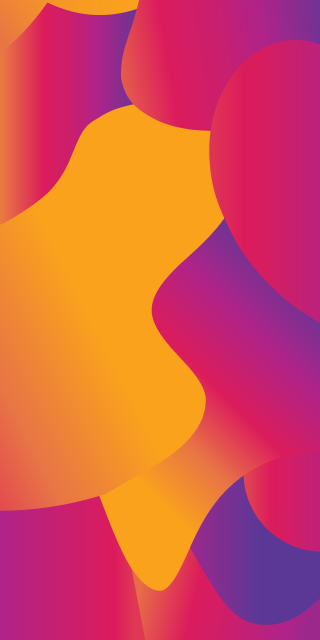
This background is drawn by a Shadertoy shader. Its source:

```glsl
const vec3 AMBER   = vec3(0.98, 0.635, 0.11);
const vec3 SALMON  = vec3(0.91, 0.46, 0.27);
const vec3 CRIMSON = vec3(0.86, 0.11, 0.36);
const vec3 MAGENTA = vec3(0.68, 0.14, 0.54);
const vec3 VIOLET  = vec3(0.36, 0.22, 0.59);

const vec2 CANVAS = vec2(1.0, 2.0);
const vec2 DROP_CENTER = vec2(0.924, 1.531);
const vec2 DROP_RADII  = vec2(0.270, 0.344);
const vec2 DISC_CENTER = vec2(1.008, 0.523);
const float DISC_RADIUS = 0.247;

// Parabolic edges: apex x, apex y, curvature
const vec3 BLOB_BASE = vec3(0.0, 0.404, 0.48);
const vec3 CAP_EDGE  = vec3(0.3125, 1.953, 1.45);
const vec3 CORNER_EDGE = vec3(-0.147, 1.7845, 2.38);

// Spline edges: position along the axis, value, slope
const int NODES = 6;
const vec3 FINGER[NODES] = vec3[NODES](
    vec3(0.310, 0.451, -2.6), vec3(0.411, 0.224, -1.5), vec3(0.500, 0.154, 0.0),
    vec3(0.594, 0.289, 2.3), vec3(0.760, 0.513, 0.72), vec3(1.0, 0.591, 0.1));
const vec3 BOWL[NODES] = vec3[NODES](
    vec3(0.594, 0.289, -1.8), vec3(0.664, 0.169, -1.6), vec3(0.742, 0.076, -0.75),
    vec3(0.833, 0.047, 0.0), vec3(0.911, 0.065, 0.45), vec3(1.0, 0.130, 0.9));
const vec3 BLOB_TOP[NODES] = vec3[NODES](
    vec3(0.0, 1.297, 0.5), vec3(0.117, 1.370, 0.75), vec3(0.203, 1.469, 1.8),
    vec3(0.247, 1.568, 2.1), vec3(0.313, 1.635, 0.65), vec3(0.417, 1.674, 0.22));
const vec3 BLOB_SIDE[NODES] = vec3[NODES](
    vec3(0.536, 0.469, 1.75), vec3(0.750, 0.643, 0.0), vec3(0.885, 0.560, -0.93),
    vec3(1.031, 0.474, 0.0), vec3(1.193, 0.583, 1.12), vec3(1.318, 0.701, 0.7));
const vec3 LOBE_SIDE[NODES] = vec3[NODES](
    vec3(1.674, 0.417, -0.9), vec3(1.714, 0.391, -0.4), vec3(1.766, 0.378, 0.0),
    vec3(1.831, 0.385, 0.22), vec3(1.935, 0.417, 0.3), vec3(2.0, 0.435, 0.27));
const vec3 LOBE_BASE[NODES] = vec3[NODES](
    vec3(0.417, 1.674, -0.95), vec3(0.495, 1.622, -0.48), vec3(0.534, 1.608, -0.32),
    vec3(0.573, 1.599, -0.2), vec3(0.664, 1.591, -0.03), vec3(0.781, 1.591, 0.0));
const vec3 DROP_SIDE[NODES] = vec3[NODES](
    vec3(0.990, 1.0, -1.6), vec3(1.070, 0.885, -1.15), vec3(1.180, 0.781, -0.78),
    vec3(1.318, 0.701, -0.45), vec3(1.427, 0.664, -0.2), vec3(1.531, 0.654, 0.0));

// Cubic Hermite curve, continued as straight lines past its ends
float spline(float t, vec3 n[NODES]) {
    if (t <= n[0].x) return n[0].y + n[0].z * (t - n[0].x);
    for (int i = 0; i < NODES - 1; i++) {
        vec3 a = n[i], b = n[i + 1];
        if (t < b.x) {
            float h = b.x - a.x, u = (t - a.x) / h, v = 1.0 - u;
            return v * v * ((1.0 + 2.0 * u) * a.y + u * h * a.z)
                 + u * u * ((1.0 + 2.0 * v) * b.y - v * h * b.z);
        }
    }
    vec3 last = n[NODES - 1];
    return last.y + last.z * (t - last.x);
}

float parabola(float x, vec3 e) {
    return e.y + e.z * (x - e.x) * (x - e.x);
}

// Shared palette: 0 amber, 1 crimson, 2 magenta, 3 violet
vec3 palette(float t) {
    vec3 c = mix(AMBER, SALMON, clamp(t * 2.0, 0.0, 1.0));
    c = mix(c, CRIMSON, clamp(t * 2.0 - 1.0, 0.0, 1.0));
    c = mix(c, MAGENTA, clamp(t - 1.0, 0.0, 1.0));
    return mix(c, VIOLET, clamp(t - 2.0, 0.0, 1.0));
}

// Gradient from a to b with palette stops at start, middle and end
vec3 gradient(vec2 p, vec2 a, vec2 b, vec3 stops) {
    vec2 axis = b - a;
    float t = 2.0 * clamp(dot(p - a, axis) / dot(axis, axis), 0.0, 1.0);
    return palette(t < 1.0 ? mix(stops.x, stops.y, t) : mix(stops.y, stops.z, t - 1.0));
}

vec3 gradientX(vec2 p, float x0, float x1, vec3 stops) {
    return gradient(p, vec2(x0, p.y), vec2(x1, p.y), stops);
}

// Smooth coverage where the field is positive
float cover(float d) {
    float width = max(length(vec2(dFdx(d), dFdy(d))), 1e-5);
    return clamp(0.5 + d / width, 0.0, 1.0);
}

void mainImage(out vec4 fragColor, in vec2 fragCoord) {
    vec2 p = fragCoord / iResolution.xy * CANVAS;

    // Lower panels, bowl and disc
    vec3 col = gradientX(p, 0.0, 0.417, vec3(1.95, 1.4, 0.85));
    float panel = p.x - 0.411 - 0.19 * (0.224 - p.y);
    col = mix(col, gradient(p, vec2(0.43, 0.125), vec2(0.95, 0.0), vec3(0.55, 1.25, 2.2)), cover(panel));
    col = mix(col, gradientX(p, 0.594, 0.807, vec3(2.2, 2.6, 3.0)), cover(p.y - spline(p.x, BOWL)));
    float disc = DISC_RADIUS - distance(p, DISC_CENTER);
    col = mix(col, gradientX(p, 0.76, 1.0, vec3(0.75, 1.1, 1.6)), cover(disc));

    // Diagonal wave ending in the finger
    vec3 wave = gradient(p, vec2(0.703, 1.302), vec2(0.164, 0.763), vec3(2.75, 1.0, 0.0));
    col = mix(col, wave, cover(p.y - spline(p.x, FINGER)));

    // Large amber blob and the panel above it
    float blob = min(spline(p.y, BLOB_SIDE) - p.x, p.y - parabola(p.x, BLOB_BASE));
    col = mix(col, gradient(p, vec2(0.0, 0.438), vec2(0.456, 0.669), vec3(0.72, 0.38, 0.0)), cover(blob));
    col = mix(col, gradientX(p, 0.0, 0.417, vec3(0.45, 1.3, 2.75)), cover(p.y - spline(p.x, BLOB_TOP)));

    // Top cap and corner
    col = mix(col, gradientX(p, 0.148, 0.43, vec3(0.15, 0.05, 0.0)), cover(p.y - parabola(p.x, CAP_EDGE)));
    vec3 corner = gradient(p, vec2(0.0, 1.883), vec2(0.148, 2.0), vec3(0.5, 0.32, 0.15));
    col = mix(col, corner, cover(p.y - parabola(p.x, CORNER_EDGE)));

    // Upper lobe
    float lobe = min(p.x - spline(p.y, LOBE_SIDE), p.y - spline(p.x, LOBE_BASE));
    col = mix(col, gradient(p, vec2(0.378, 1.792), vec2(1.0, 1.896), vec3(0.65, 1.4, 2.7)), cover(lobe));

    // Right drop: elliptic crown over a curved flank
    float crown = (1.0 - length((p - DROP_CENTER) / DROP_RADII)) * DROP_RADII.x;
    float drop = p.y > DROP_CENTER.y ? crown : p.x - spline(p.y, DROP_SIDE);
    col = mix(col, gradientX(p, 0.654, 1.0, vec3(0.85, 1.1, 1.7)), cover(drop));

    fragColor = vec4(col, 1.0);
}
```
